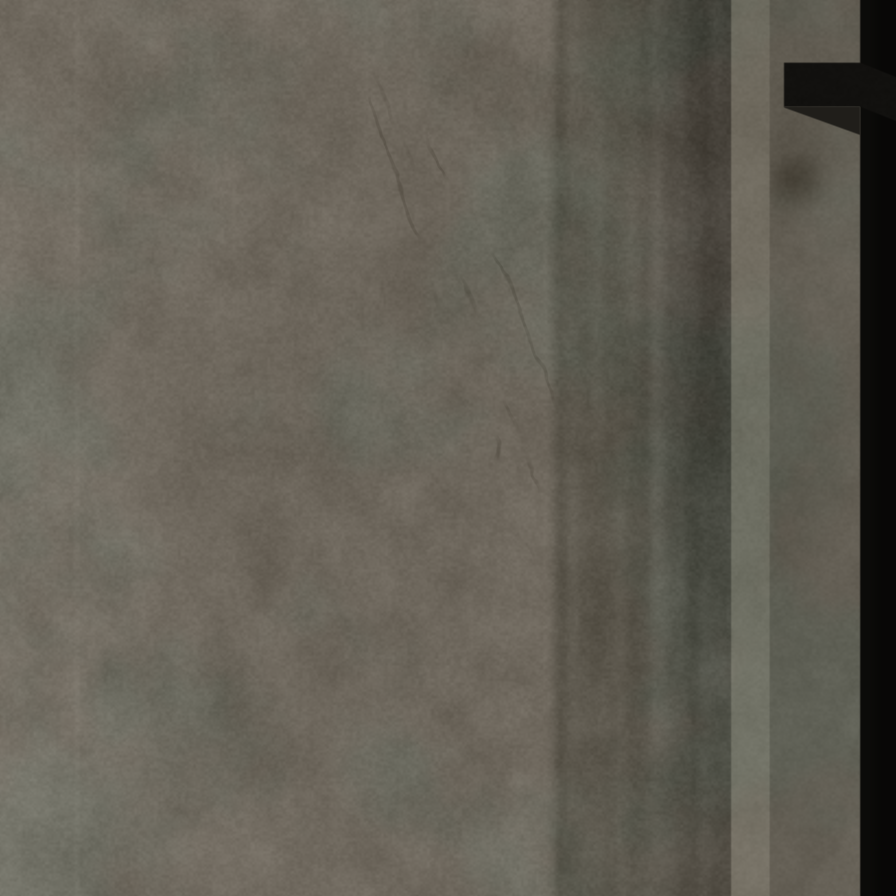
Give the GLSL for this texture, as a three.js fragment shader.

```glsl
// Mottled grey-brown plaster wall with a shaded recess, a pale strip, a side panel and a black handle.
varying vec2 vUv;

// Colours
const vec3 WALL = vec3(0.437, 0.411, 0.370);
const vec3 RECESS = vec3(0.362, 0.343, 0.302);
const vec3 RECESS_DEEP = vec3(0.270, 0.252, 0.222);
const vec3 STRIP = vec3(0.452, 0.432, 0.386);
const vec3 PANEL = vec3(0.372, 0.352, 0.312);
const vec3 FRAME = vec3(0.036, 0.034, 0.028);
const vec3 HANDLE = vec3(0.068, 0.064, 0.056);
const vec3 UNDERSIDE = vec3(0.125, 0.118, 0.103);
const vec3 COOL_TINT = vec3(-0.020, 0.004, 0.002);

// Layout: left edge of each vertical part
const float SEAM_X = 0.086;
const float RECESS_X = 0.615;
const float STRIP_X = 0.816;
const float PANEL_X = 0.859;
const float FRAME_X = 0.960;
const float EDGE = 0.0014;

// Surface strengths
const float CLOUDS = 0.085;
const float MOTTLE = 0.085;
const float GRAIN = 0.050;
const float STREAKS = 0.045;
const float CRACKS = 0.050;

float hash(vec2 p) {
  vec3 q = fract(vec3(p.xyx) * 0.1031);
  q += dot(q, q.yzx + 33.33);
  return fract((q.x + q.y) * q.z);
}

float noise(vec2 p) {
  vec2 i = floor(p);
  vec2 f = fract(p);
  f = f * f * (3.0 - 2.0 * f);
  return mix(mix(hash(i), hash(i + vec2(1.0, 0.0)), f.x),
             mix(hash(i + vec2(0.0, 1.0)), hash(i + vec2(1.0, 1.0)), f.x), f.y);
}

float fbm(vec2 p) {
  float sum = 0.0;
  float amp = 0.5;
  for (int i = 0; i < 5; i++) {
    sum += amp * noise(p);
    p = mat2(0.8, 0.6, -0.6, 0.8) * p * 2.03 + 17.3;
    amp *= 0.55;
  }
  return sum / 1.055;
}

float rise(float edge, float x) {
  return smoothstep(edge - EDGE, edge + EDGE, x);
}

// Soft elliptical patch, 1 at its centre
float patchAt(vec2 p, vec2 centre, vec2 radius) {
  vec2 d = (p - centre) / radius;
  return exp(-dot(d, d));
}

// Thin broken diagonal cracks running down to the right
float cracks(vec2 p) {
  float sum = 0.0;
  for (int i = 0; i < 3; i++) {
    float k = float(i);
    float wobble = 0.05 * (fbm(p * 9.0 + k * 31.0) - 0.5);
    float path = 0.40 + 0.025 * k + (0.90 - p.y) * (0.36 + 0.06 * k) + wobble;
    float gaps = smoothstep(0.45, 0.70, noise(p * 24.0 + k * 13.0));
    sum += gaps * (1.0 - smoothstep(0.0008, 0.0035, abs(p.x - path)));
  }
  return sum * smoothstep(0.35, 0.45, p.y) * (1.0 - smoothstep(0.85, 0.95, p.y));
}

void main() {
  vec2 p = vUv;

  // Plaster texture shared by all pale surfaces
  float clouds = fbm(p * 4.0 + 5.0) - 0.5;
  float mottle = fbm(p * vec2(24.0, 20.0) + 40.0) - 0.5;
  float grain = 0.6 * noise(p * vec2(230.0, 270.0)) + 0.4 * noise(p * 410.0 + 90.0) - 0.5;
  float streaks = noise(vec2(p.x * 75.0, p.y * 3.0)) - 0.5;
  float cool = smoothstep(0.42, 0.68, fbm(p * 5.0 + 71.0));

  // Main wall with a faint seam, stains and cracks
  vec3 wall = WALL + 0.014 * (1.0 - smoothstep(0.0, 0.45, p.x));
  wall += 0.012 * (1.0 - smoothstep(0.001, 0.005, abs(p.x - SEAM_X)));
  wall -= 0.050 * patchAt(p, vec2(0.56, 0.91), vec2(0.09, 0.05));
  wall -= 0.018 * patchAt(p, vec2(0.40, 0.53), vec2(0.20, 0.16));
  wall -= CRACKS * cracks(p);

  // Recess: deepest at the upper right, with one paler vertical streak
  float depth = smoothstep(0.68, 0.80, p.x) * mix(0.45, 1.0, smoothstep(0.1, 0.65, p.y));
  vec3 recess = mix(RECESS, RECESS_DEEP, depth) + STREAKS * streaks;
  recess += 0.040 * patchAt(p, vec2(0.735, 0.40), vec2(0.014, 0.34));
  vec3 color = mix(wall, recess, smoothstep(RECESS_X - 0.008, RECESS_X + 0.012, p.x));

  // Pale strip and side panel with the soft shadow of the handle
  color = mix(color, STRIP - 0.02 * p.y, rise(STRIP_X, p.x));
  vec3 panel = PANEL + 0.02 * smoothstep(0.87, 0.95, p.x);
  panel -= 0.100 * patchAt(p, vec2(0.888, 0.80), vec2(0.028, 0.026));
  color = mix(color, panel, rise(PANEL_X, p.x));

  float relief = CLOUDS * clouds + MOTTLE * mottle + GRAIN * grain;
  color += relief * mix(1.0, 0.65, rise(STRIP_X, p.x)) + COOL_TINT * cool;

  // Black frame, then the handle with its tapering underside
  color = mix(color, FRAME * mix(1.25, 0.85, smoothstep(0.968, 0.985, p.x)), rise(FRAME_X, p.x));
  float past = max(p.x - FRAME_X, 0.0);
  float reach = rise(0.875, p.x);
  float under = reach * rise(0.880 - 0.36 * (p.x - 0.875), p.y) * (1.0 - rise(0.881, p.y));
  color = mix(color, UNDERSIDE, under * (1.0 - rise(FRAME_X, p.x)));
  float face = reach * rise(0.881 - 0.4 * past, p.y) * (1.0 - rise(0.930 - 0.4 * past, p.y));
  color = mix(color, HANDLE + 0.012 * grain, face);

  gl_FragColor = vec4(color, 1.0);
}
```
